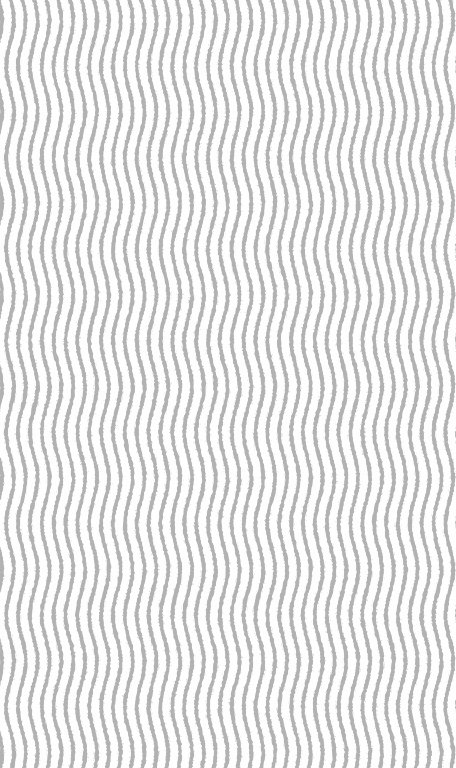
Reproduce this pattern procedurally as a WebGL 1 fragment shader.

```glsl
precision highp float;
// Thin grey wavy stripes, upright on white, with rough hand-printed edges.
// Each stripe is a sine-shifted repeat in x; value noise frays its two sides
// separately, and sparse hashed specks of ink lie along the edges.

uniform vec2 u_resolution;

const float TAU = 6.2831853;

// Lengths are fractions of the canvas height.
const float SPACING = 0.01546;
const float HALF_WIDTH = 0.00255;
const float WAVE_LENGTH = 0.1192;
const float WAVE_HEIGHT = 0.0050;
const float CREST_Y = 0.6159;
const float FIRST_STRIPE_X = -0.0024;

const vec3 PAPER = vec3(0.995);
const vec3 INK = vec3(0.70);

float hash(vec2 p) {
  return fract(sin(dot(p, vec2(12.9898, 78.233))) * 43758.5453);
}

// Smooth one-dimensional noise from -1 to 1, one sequence per seed.
float noise(float t, float seed) {
  float cell = floor(t);
  float f = fract(t);
  f = f * f * (3.0 - 2.0 * f);
  return 2.0 * mix(hash(vec2(cell, seed)), hash(vec2(cell + 1.0, seed)), f) - 1.0;
}

// Sideways shift of all stripes at height y.
float wave(float y) {
  return WAVE_HEIGHT * cos(TAU * (y - CREST_Y) / WAVE_LENGTH);
}

// Fraying of one stripe side: slow swelling plus fine bristles.
float fray(float y, float seed) {
  return 0.00035 * noise(y * 150.0, seed)
       + 0.00065 * noise(y * 480.0, seed + 17.0);
}

// Signed distance to the nearest stripe edge, negative in the ink.
float stripeDistance(vec2 p) {
  float u = (p.x - FIRST_STRIPE_X - wave(p.y)) / SPACING;
  float id = floor(u + 0.5);
  float x = (u - id) * SPACING;
  float side = x < 0.0 ? 0.0 : 1.0;
  return abs(x) - HALF_WIDTH - fray(p.y, 2.0 * id + side + 5.0);
}

// Ink coverage at signed distance d, softened over about one pixel.
float coverage(float d, float pixel) {
  return 1.0 - smoothstep(-0.6 * pixel, 0.6 * pixel, d);
}

// Tiny scattered dots, one possible in each grid cell.
float specks(vec2 p, float size, float density, float pixel) {
  vec2 cell = floor(p / size);
  vec2 jitter = vec2(hash(cell + 3.1), hash(cell + 8.7));
  vec2 center = (cell + 0.3 + 0.4 * jitter) * size;
  float present = step(1.0 - density, hash(cell + 21.3));
  return present * coverage(length(p - center) - 0.28 * size, pixel);
}

void main() {
  vec2 p = gl_FragCoord.xy / u_resolution.y;
  float pixel = 1.0 / u_resolution.y;
  float d = stripeDistance(p);

  // Specks thin out away from the stripes.
  float nearEdge = 1.0 - smoothstep(0.0008, 0.0028, d);
  float dust = 0.6 * nearEdge * specks(p, 0.0022, 0.14, pixel);

  float ink = max(coverage(d, pixel), dust);
  gl_FragColor = vec4(mix(PAPER, INK, ink), 1.0);
}
```
